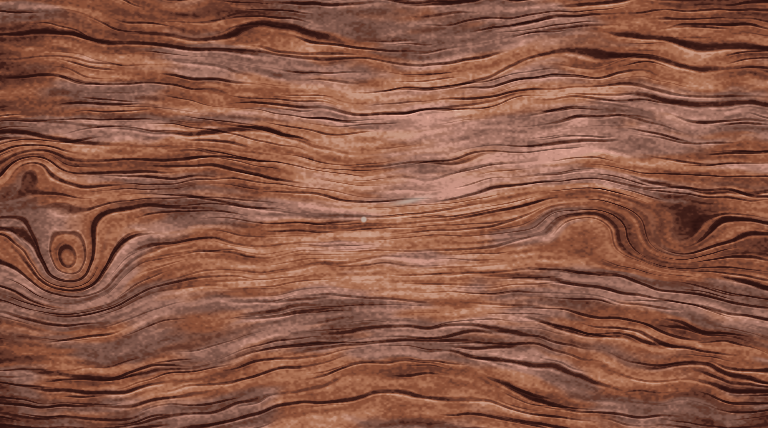
Write a Shadertoy shader that draws this texture.

```glsl
// Weathered brown wood with wavy grain, short dark cracks and swirling knots.

float hash(vec2 p) {
    return fract(sin(dot(p, vec2(127.1, 311.7))) * 43758.5453);
}

float noise(vec2 p) {
    vec2 i = floor(p), f = fract(p);
    f = f * f * (3.0 - 2.0 * f);
    return mix(mix(hash(i), hash(i + vec2(1, 0)), f.x),
               mix(hash(i + vec2(0, 1)), hash(i + vec2(1, 1)), f.x), f.y);
}

float fbm(vec2 p) {
    float sum = 0.0, amp = 0.5;
    for (int i = 0; i < 4; i++) {
        sum += amp * noise(p);
        p = p * 2.03 + 17.3;
        amp *= 0.5;
    }
    return sum / 0.9375;
}

float blob(vec2 p, vec2 centre, vec2 size) {
    vec2 d = (p - centre) / size;
    return exp(-dot(d, d));
}

// Height of the grain lines: broad waves, plus bumps that close into rings
float grainHeight(vec2 p) {
    float v = p.y + 0.012 * sin(p.x * 6.0 + p.y * 5.0);
    v += 0.07 * (fbm(p * vec2(2.2, 3.0)) - 0.5);
    v += 0.022 * (noise(p * vec2(8.0, 13.0)) - 0.5);
    v += 0.008 * (noise(p * vec2(20.0, 34.0)) - 0.5);
    v -= 0.13 * blob(p, vec2(0.98, 0.2), vec2(0.5, 0.3));
    v += 0.06 * blob(p, vec2(1.0, 0.85), vec2(0.35, 0.25));
    v += 0.16 * blob(p, vec2(0.16, 0.37), vec2(0.11, 0.09));
    v -= 0.06 * blob(p, vec2(0.07, 0.61), vec2(0.07, 0.05));
    v -= 0.09 * blob(p, vec2(1.37, 0.49), vec2(0.13, 0.07));
    v += 0.10 * blob(p, vec2(1.58, 0.43), vec2(0.10, 0.06));
    return v;
}

// Short tapering cracks in rows: x is the dark gap, y the lit lip below it
vec2 cracks(float x, float v, float rows, float len) {
    float s = v * rows + 1.5 * noise(vec2(x * 3.0, v * 9.0));
    float id = floor(s);
    float along = x * len + hash(vec2(id, rows)) * 50.0;
    float centre = 0.5 + 0.4 * (noise(vec2(along * 1.7, id + 9.0)) - 0.5);
    float d = fract(s) - centre;
    float open = smoothstep(0.45, 0.9, noise(vec2(along, id)));
    float width = 0.02 + 0.13 * open;
    float gap = open * (1.0 - smoothstep(width * 0.3, width + 0.06, abs(d)));
    float lip = open * smoothstep(-0.3, -0.18, d) * (1.0 - smoothstep(-0.16, -0.05, d));
    return vec2(gap, lip);
}

vec3 woodRamp(float t) {
    vec3 c = mix(vec3(0.17, 0.07, 0.06), vec3(0.25, 0.12, 0.095), smoothstep(-0.4, 0.02, t));
    c = mix(c, vec3(0.40, 0.225, 0.17), smoothstep(0.0, 0.22, t));
    c = mix(c, vec3(0.54, 0.31, 0.215), smoothstep(0.22, 0.46, t));
    c = mix(c, vec3(0.67, 0.44, 0.325), smoothstep(0.44, 0.70, t));
    c = mix(c, vec3(0.77, 0.58, 0.49), smoothstep(0.68, 0.92, t));
    return mix(c, vec3(0.86, 0.73, 0.65), smoothstep(0.95, 1.3, t));
}

void mainImage(out vec4 fragColor, in vec2 fragCoord) {
    vec2 p = fragCoord / iResolution.y;
    vec2 uv = fragCoord / iResolution.xy;
    float v = grainHeight(p);

    // Broad light and dark areas
    float tone = 0.57 + 0.42 * (fbm(vec2(p.x * 2.2, v * 5.0) + 3.0) - 0.5);
    tone += 0.17 * blob(p, vec2(0.95, 0.68), vec2(0.55, 0.16));
    tone += 0.11 * blob(p, vec2(0.75, 0.33), vec2(0.6, 0.15));
    tone -= 0.14 * blob(p, vec2(0.46, 0.58), vec2(0.14, 0.04));
    tone -= 0.16 * blob(p, vec2(1.56, 0.47), vec2(0.16, 0.10));
    vec2 edge = abs(uv - 0.5) * 2.0;
    tone -= 0.14 * pow(edge.x, 4.0) + 0.13 * pow(edge.y, 4.0);

    // Streaks, fibres and pores
    tone += 0.40 * (noise(vec2(p.x * 5.0, v * 45.0)) - 0.5);
    tone += 0.42 * (noise(vec2(p.x * 14.0, v * 100.0) + 31.0) - 0.5);
    tone += 0.20 * (noise(p * vec2(110.0, 150.0)) - 0.5);
    tone += 0.20 * (noise(p * vec2(170.0, 230.0) + 7.0) - 0.5);

    // Cracks, sparser in the smooth lower middle
    float rough = 1.0 - 0.55 * blob(p, vec2(0.75, 0.36), vec2(0.6, 0.16));
    vec2 relief = rough * cracks(p.x, v, 24.0, 4.0);
    relief += rough * cracks(p.x + 4.0, v, 37.0, 5.5);
    relief += 0.75 * rough * cracks(p.x + 8.0, v, 55.0, 8.0);
    tone += 0.24 * relief.y - 0.66 * relief.x;

    // Knot hearts: a pale core inside a dark ring
    float hearts = blob(p, vec2(0.16, 0.39), vec2(0.025)) + blob(p, vec2(1.58, 0.45), vec2(0.028));
    float rings = blob(p, vec2(0.16, 0.39), vec2(0.055)) + blob(p, vec2(1.58, 0.45), vec2(0.06));
    tone += 0.32 * hearts - 0.18 * rings;

    vec3 col = woodRamp(tone);

    // Grey weathering on the mid-tone fibres
    float grey = smoothstep(0.44, 0.62, fbm(vec2(p.x * 4.0, v * 18.0) + 60.0));
    grey *= smoothstep(0.15, 0.4, tone);
    float luma = dot(col, vec3(0.3, 0.59, 0.11));
    col = mix(col, luma * vec3(1.27, 0.92, 0.83), 0.75 * grey);

    // Pale chip and sliver
    float chip = 1.0 - smoothstep(0.004, 0.009, length(p - vec2(0.85, 0.487)));
    float sliver = blob(p, vec2(0.955, 0.53 + 0.2 * (p.x - 0.955)), vec2(0.04, 0.006));
    col = mix(col, vec3(0.74, 0.66, 0.61), max(chip, 0.8 * sliver));

    fragColor = vec4(clamp(col, 0.0, 1.0), 1.0);
}
```
